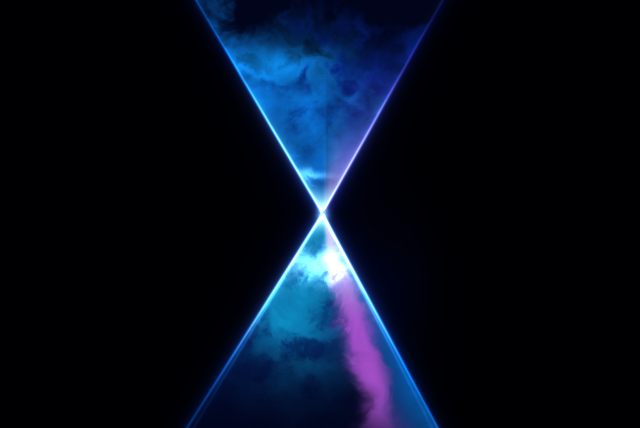
Reproduce this background procedurally as a WebGL 2 fragment shader.

```glsl
#version 300 es
precision highp float;
// Two opposed fans of laser light meeting at a point, filled with drifting blue and magenta smoke.

uniform vec2 u_resolution;
out vec4 outColor;

// Geometry, in canvas heights from the centre
const vec2 APEX = vec2(0.006, 0.001);
const vec2 UPPER_SLOPES = vec2(0.594, 0.562);  // left, right
const vec2 LOWER_SLOPES = vec2(0.632, 0.540);
const float BEAM_WIDTH = 0.0032;
const float SMOKE_SCALE = 9.0;

// Palette
const vec3 NIGHT = vec3(0.0, 0.0, 0.008);
const vec3 NAVY = vec3(0.005, 0.025, 0.16);
const vec3 ROYAL = vec3(0.02, 0.13, 0.48);
const vec3 AZURE = vec3(0.04, 0.40, 0.75);
const vec3 TEAL = vec3(0.05, 0.55, 0.76);
const vec3 VIOLET = vec3(0.27, 0.29, 0.83);
const vec3 MAGENTA = vec3(0.69, 0.33, 0.83);
const vec3 LILAC = vec3(0.72, 0.70, 0.98);
const vec3 ICE = vec3(0.62, 0.93, 1.0);
const vec3 HALO = vec3(0.0, 0.06, 0.42);

float hash(vec2 p) {
  vec3 q = fract(vec3(p.xyx) * 0.1031);
  q += dot(q, q.yzx + 33.33);
  return fract((q.x + q.y) * q.z);
}

float noise(vec2 p) {
  vec2 i = floor(p), f = fract(p);
  f = f * f * (3.0 - 2.0 * f);
  return mix(mix(hash(i), hash(i + vec2(1, 0)), f.x),
             mix(hash(i + vec2(0, 1)), hash(i + vec2(1, 1)), f.x), f.y);
}

float fbm(vec2 p) {
  float sum = 0.0, amp = 0.5;
  for (int i = 0; i < 6; i++) {
    sum += amp * noise(p);
    p = mat2(1.6, 1.2, -1.2, 1.6) * p + 7.3;
    amp *= 0.5;
  }
  return sum;
}

float blob(vec2 p, vec2 centre, vec2 radius) {
  vec2 q = (p - centre) / radius;
  return exp(-dot(q, q));
}

// Smoke of the upper fan: a slanted cloud bank, violet on the right
vec3 upperSmoke(vec2 p, float across, float t, float n, float fine) {
  float bank = p.y - 0.40 + 0.30 * p.x + (n - 0.5) * 0.40;
  float density = smoothstep(0.08, -0.09, bank);
  vec3 lit = mix(ROYAL, AZURE, smoothstep(0.30, 0.65, n + 0.25 * (fine - 0.5) - 0.12 * across));
  lit = mix(lit, VIOLET, 0.75 * smoothstep(0.0, 0.9, across) * smoothstep(0.42, 0.1, t));
  vec3 col = mix(NAVY * 0.65, lit, density * (0.55 + 0.75 * fine));
  col += TEAL * 0.40 * blob(p, vec2(-0.10, 0.35), vec2(0.13, 0.05)) * smoothstep(0.38, 0.65, n);
  col = mix(col, mix(AZURE, LILAC, smoothstep(-0.1, 0.5, across)), 0.65 * smoothstep(0.23, 0.03, t));
  vec2 puff = p + 0.045 * (vec2(n, fine) - 0.5);
  col += ICE * 0.55 * blob(puff, vec2(-0.025, 0.087), vec2(0.045, 0.014));
  col *= 1.0 - 0.13 * smoothstep(0.012, 0.016, p.x) * smoothstep(0.38, 0.25, p.y);  // seam between beams
  return mix(col, ICE, smoothstep(0.08, 0.0, t));
}

// Smoke of the lower fan: white crest, teal cloud and a magenta shaft
vec3 lowerSmoke(vec2 p, float across, float t, float n, float fine) {
  vec2 drift = p + 0.09 * (vec2(n, fine) - 0.5);
  float cloud = blob(drift, vec2(-0.045, -0.20), vec2(0.12, 0.15));
  vec3 col = mix(NAVY * 0.7, ROYAL * 0.7, smoothstep(0.55, 0.15, t) * n * 1.4);
  col = mix(col, mix(AZURE * 0.7, TEAL, smoothstep(0.3, 0.6, fine)), cloud * (0.55 + 0.65 * n));
  col = mix(col, AZURE * 0.85, 0.75 * smoothstep(0.45, 0.95, across) * (0.5 + n));
  float shaftX = 0.016 + 0.27 * t;
  float shaftWidth = 0.012 + 0.095 * t;
  float shaft = exp(-pow(abs((drift.x - shaftX) / shaftWidth), 3.0));
  vec3 shaftColor = mix(LILAC, MAGENTA, smoothstep(0.10, 0.27, t)) * (0.72 + 0.5 * n);
  col = mix(col, shaftColor, 0.93 * shaft * smoothstep(0.62, 0.38, t));
  col = mix(col, mix(TEAL, LILAC, smoothstep(0.0, 0.5, across)), 0.8 * smoothstep(0.14, 0.04, t));
  float crest = blob(drift, vec2(0.005, -0.113), vec2(0.09, 0.032));
  col += vec3(0.62, 0.82, 0.90) * crest * (0.65 + 0.7 * fine);
  return mix(col, ICE, smoothstep(0.06, 0.0, t));
}

void main() {
  vec2 p = (gl_FragCoord.xy - 0.5 * u_resolution) / u_resolution.y;
  vec2 q = p - APEX;
  float pixel = 1.0 / u_resolution.y;
  bool upper = q.y > 0.0;
  float t = abs(q.y);

  // Signed distances to the left and right beams, positive outside the fan
  vec2 slopes = upper ? UPPER_SLOPES : LOWER_SLOPES;
  vec2 side = (vec2(-q.x, q.x) - slopes * t) / sqrt(1.0 + slopes * slopes);
  float outside = max(side.x, side.y);
  float across = q.x / max(t * (q.x < 0.0 ? slopes.x : slopes.y), 0.001);

  // Warped smoke inside the fan
  vec2 s = p * SMOKE_SCALE + 3.7;
  float n = fbm(s + 1.6 * vec2(fbm(s + 2.1), fbm(s + 8.4)));
  float fine = fbm(s * 2.3 + 2.0 * n);
  vec3 smoke = upper ? upperSmoke(p, across, t, n, fine) : lowerSmoke(p, across, t, n, fine);

  // Dark surroundings with blue spill
  float d = max(outside, 0.0);
  vec3 col = NIGHT + HALO * (0.75 * exp(-d / 0.013) * exp(-1.5 * t) + 0.32 * exp(-d / 0.045) * exp(-4.5 * t));
  col += HALO * 0.16 * blob(p, vec2(0.15, -0.18), vec2(0.10, 0.17)) * (0.5 + n);
  col = mix(col, smoke, smoothstep(pixel, -pixel, outside));

  // Bright beams along the rims, with a faint inner twin below
  float width = max(BEAM_WIDTH, 0.8 * pixel);
  vec2 core = exp(-side * side / (width * width));
  vec2 bloom = exp(-abs(side) / 0.009);
  vec2 twin = exp(-pow((side + 0.026 * t) / width, vec2(2.0)));
  vec2 power = vec2(1.0, upper ? 0.8 : 1.1) * mix(1.0, 0.32, smoothstep(0.16, 0.5, t));
  vec3 rightTint = upper ? mix(LILAC, VIOLET * 0.8, smoothstep(0.12, 0.4, t)) : mix(ICE, AZURE * 1.3, smoothstep(0.1, 0.4, t));
  vec3 leftTint = mix(ICE, AZURE * 1.2, smoothstep(0.12, 0.4, t));
  vec2 glow = power * (0.75 * core + 0.28 * bloom + (upper ? 0.0 : 0.30) * twin);
  col += leftTint * glow.x + rightTint * glow.y;

  // Flare and slanted dark notch where the beams cross
  col += ICE * 0.5 * blob(q, vec2(0.0), vec2(0.014, 0.018));
  float notch = blob(mat2(0.83, 0.55, -0.55, 0.83) * q, vec2(0.0), vec2(0.0022, 0.012));
  col *= 1.0 - 0.6 * notch;
  outColor = vec4(clamp(col, 0.0, 1.0), 1.0);
}
```
